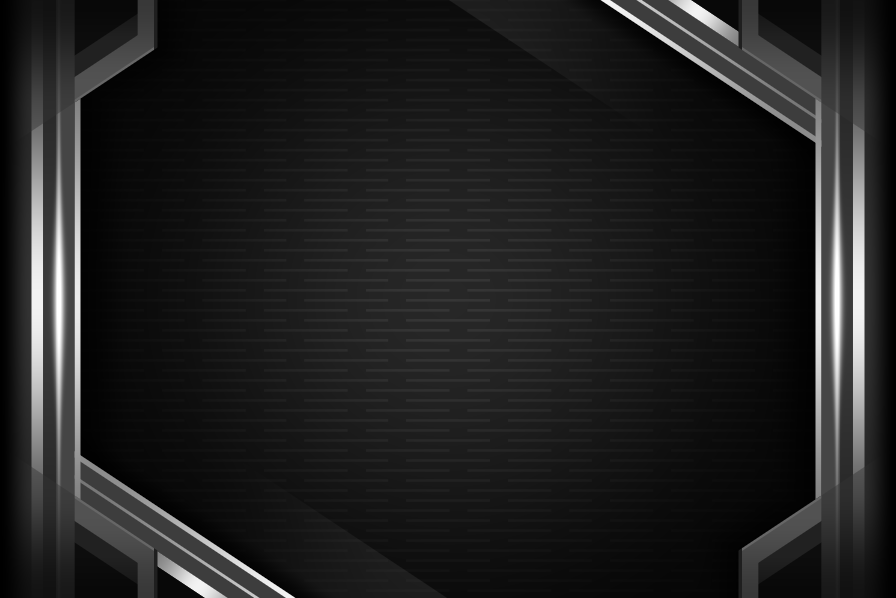
Reproduce this background procedurally as a WebGL 2 fragment shader.

```glsl
#version 300 es
precision highp float;
// Black dashed backdrop in a brushed metal frame with angled corners and diagonal trims.
uniform vec2 u_resolution;
out vec4 fragColor;

float unitsPerPixel;

// Antialiased step and interval
float edge(float at, float x) {
    return clamp((x - at) / unitsPerPixel + 0.5, 0.0, 1.0);
}
float band(float from, float to, float x) {
    return edge(from, x) - edge(to, x);
}
float bell(float x) {
    return exp(-x * x);
}

// Staggered horizontal dashes
float dashes(vec2 c) {
    float row = (76.0 - c.y) / 8.57;
    float index = floor(row + 0.5);
    float stagger = mod(index, 2.0) * 34.7;
    float x = mod(c.x + 70.7 - stagger, 87.3);
    return band(0.0, 72.0, x) * band(-1.1, 1.1, (row - index) * 8.57);
}

// Dark field with a soft central glow and two diagonal panels
float backdrop(vec2 c, float across, float along) {
    float glow = 1.0 - smoothstep(0.0, 1.0, length(c / vec2(345.0, 335.0)));
    float shade = mix(0.025, 0.152, glow);
    shade += dashes(c) * (0.008 + 0.05 * glow);
    float panelFade = 1.0 - smoothstep(-130.0, 90.0, along);
    return shade + edge(213.8, across) * 0.07 * panelFade;
}

// Parallel silver and graphite strips crossing two opposite corners
float diagonalTrim(float shade, float d, float along) {
    shade *= mix(1.0, 0.25, smoothstep(-22.0, 0.0, d));
    float silver = mix(0.95, 0.55, smoothstep(-32.0, 170.0, along));
    shade = mix(shade, 0.24, band(0.0, 32.0, d));
    shade = mix(shade, silver, band(0.0, 4.5, d));
    shade = mix(shade, silver * 0.85, band(17.0, 19.5, d));
    float gleam = 0.45 + 0.5 * bell((along - 42.0) / 30.0);
    shade = mix(shade, gleam, band(32.0, 43.0, d));
    return mix(shade, 0.03, edge(43.0, d));
}

// Angled bracket: side is the distance from the side edge, cut from the corner
float bracket(float shade, float side, float end, float cut) {
    float inner = mix(0.05, 0.13, edge(75.0, cut));
    float rim = 0.22 + 0.1 * smoothstep(0.0, 70.0, end);
    float hollow = edge(-118.0, -side) * edge(-90.3, -cut);
    float face = mix(rim, inner * mix(0.6, 1.0, smoothstep(0.0, 40.0, end)), hollow);
    face = mix(face, 0.12, edge(132.0, side));
    face = mix(face, 0.4, band(106.5, 109.0, cut) * edge(-132.0, -side));
    return mix(shade, face, edge(-135.0, -side) * edge(-108.5, -cut));
}

// Vertical bars with highlights at mid height
float sideBars(float shade, float side, float y, float end, float cut) {
    float shine = bell(y / 150.0);
    float bars = mix(0.0, 0.12 + 0.08 * shine, smoothstep(0.0, 27.0, side));
    bars = mix(bars, mix(0.12, 0.95, shine), band(27.0, 37.0, side));
    bars = mix(bars, 0.13 + 0.1 * shine, band(37.0, 48.0, side));
    bars = mix(bars, 0.27, edge(48.0, side));
    // Tapered light streak
    float streak = bell((side - 50.5) / (1.2 + 3.2 * bell(y / 90.0)));
    bars += streak * (0.08 + 0.72 * bell(y / 115.0));
    // Translucent corner overlay, then darkening toward the ends
    bars = mix(bars, 0.2 * smoothstep(0.0, 30.0, side), 0.45 * edge(-108.5, -cut));
    bars *= mix(0.4, 1.0, smoothstep(0.0, 95.0, end));
    shade = mix(shade, bars, edge(-64.0, -side));
    float lip = mix(0.42, 0.92, bell(y / 130.0));
    return mix(shade, lip, band(64.0, 69.0, side) * edge(108.5, cut));
}

void main() {
    unitsPerPixel = 512.0 / u_resolution.y;
    vec2 c = (gl_FragCoord.xy - 0.5 * u_resolution) * unitsPerPixel;
    c.x *= 768.0 / (u_resolution.x * unitsPerPixel);

    // Half-turn symmetric diagonals, mirrored frame
    vec2 normal = vec2(0.5525, 0.8335);
    float signedAcross = dot(c, normal);
    float across = abs(signedAcross);
    float along = dot(c, vec2(normal.y, -normal.x)) * sign(signedAcross);
    float side = 384.0 - abs(c.x);
    float end = 256.0 - abs(c.y);
    float cut = dot(vec2(side, end), normal);

    float shade = backdrop(c, across, along);
    float gap = min(side - 69.0, max(side - 135.0, cut - 108.5) + 8.0);
    shade *= mix(0.3, 1.0, smoothstep(0.0, 45.0, gap));
    shade = diagonalTrim(shade, across - 285.6, along);
    shade = bracket(shade, side, end, cut);
    shade = sideBars(shade, side, c.y, end, cut);
    fragColor = vec4(vec3(clamp(shade, 0.0, 1.0)), 1.0);
}
```
